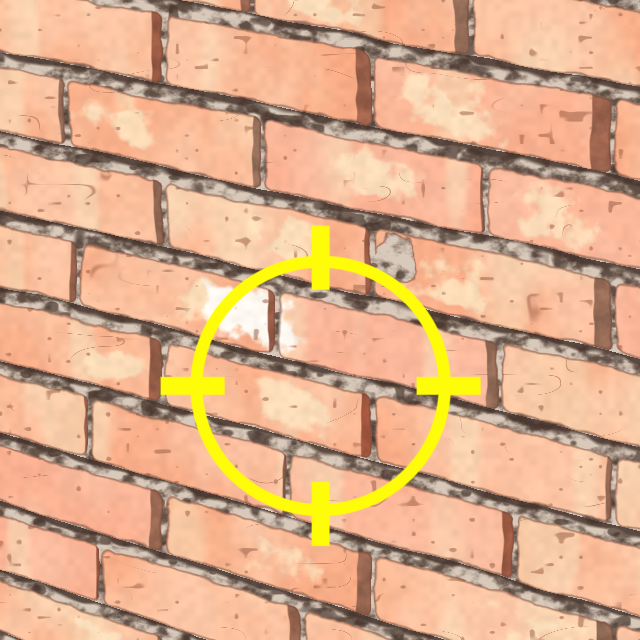
A WebGL 2 fragment shader for this texture:

```glsl
#version 300 es
precision highp float;
// Worn brick wall seen at a slant, with a yellow aiming ring in front.
uniform vec2 u_resolution;
out vec4 outColor;

#define MORTAR 0.18                  // share of a course filled by mortar
#define ROUGHNESS 0.008              // raggedness of the brick edges
#define CORNER 0.012                 // corner radius of a brick
#define WEAR 0.42                    // share of bricks with cream patches
#define RING_CENTER vec2(0.501, 0.603)
#define RING_RADIUS 0.194
#define RING_WIDTH 0.019
#define TICK_WIDTH 0.028
#define YELLOW vec3(1.0, 0.99, 0.04)
#define CLAY vec3(0.97, 0.67, 0.52)
#define PALE_CLAY vec3(0.99, 0.78, 0.65)
#define CREAM vec3(0.97, 0.87, 0.73)

float hash(vec2 p) {
  vec3 q = fract(vec3(p.xyx) * 0.1031);
  q += dot(q, q.yzx + 33.33);
  return fract((q.x + q.y) * q.z);
}

float noise(vec2 p) {
  vec2 i = floor(p), f = fract(p);
  f = f * f * (3.0 - 2.0 * f);
  return mix(mix(hash(i), hash(i + vec2(1, 0)), f.x),
             mix(hash(i + vec2(0, 1)), hash(i + vec2(1, 1)), f.x), f.y);
}

float fbm(vec2 p) {
  float sum = 0.0, amp = 0.53;
  for (int i = 0; i < 4; i++) {
    sum += amp * noise(p);
    p = mat2(1.6, 1.2, -1.2, 1.6) * p + 7.3;
    amp *= 0.5;
  }
  return sum;
}

float box(vec2 p, vec2 halfSize) {
  vec2 d = abs(p) - halfSize;
  return length(max(d, 0.0)) + min(max(d.x, d.y), 0.0);
}

// Course coordinate: courses slope down and widen to the right.
float courseAt(vec2 p) {
  float start = 0.091 + 0.202 * p.x;
  float rise = 0.1276 + 0.0143 * p.x;
  float bend = -0.00176 + 0.00072 * p.x;
  float y = p.y - start;
  return 2.0 * y / (rise + sqrt(rise * rise + 4.0 * bend * y)) + 2.0;
}

vec3 mortarColor(vec2 p, float across) {
  float grain = fbm(p * vec2(55, 75));
  vec3 col = mix(vec3(0.38, 0.31, 0.27), vec3(0.85, 0.79, 0.73), smoothstep(0.22, 0.66, grain));
  float shade = smoothstep(0.085, 0.025, across + 0.10 * (noise(p * 32.0) - 0.5));
  shade = max(shade, 0.8 * smoothstep(0.66, 0.82, noise(p * vec2(48, 65) + 9.0)));
  return mix(col, vec3(0.27, 0.20, 0.17), 0.85 * shade);
}

vec3 faceColor(vec2 p, vec2 cell, vec2 id) {
  float seed = hash(id + 3.7);
  vec3 col = mix(CLAY, PALE_CLAY, smoothstep(0.2, 0.75, fbm(p * vec2(9, 6) + seed * 40.0)));
  col = mix(col, vec3(0.98, 0.69, 0.60), 0.5 * smoothstep(0.65, 1.0, hash(id + 8.1)));
  // Soft upright bands and cream patches with ragged edges
  float band = noise(vec2(cell.x * 6.0, cell.y * 0.6) + seed * 57.0);
  col = mix(col, CREAM, 0.55 * smoothstep(0.58, 0.82, band));
  vec2 spot = vec2(0.2 + 0.6 * hash(id + 1.3), 0.6);
  float patchShape = box(cell - spot, vec2(0.09, 0.22)) + 0.5 * (fbm(p * 28.0) - 0.5);
  float worn = step(1.0 - WEAR, hash(id + 5.9));
  col = mix(col, CREAM + 0.02, 0.85 * worn * smoothstep(0.06, -0.06, patchShape));
  // Large whitewash splash
  vec2 s = p - vec2(0.39, 0.493);
  s.y -= 0.25 * s.x;
  float splash = box(s, vec2(0.068, 0.032)) + 0.07 * (fbm(p * 30.0) - 0.5);
  col = mix(col, vec3(1.0, 0.98, 0.95), smoothstep(0.012, -0.006, splash));
  // Fine grain, pits and hairline scratches
  col *= 0.97 + 0.06 * noise(p * 90.0);
  float pits = smoothstep(0.87, 0.96, noise(p * vec2(65, 85) + 4.0));
  float scratch = smoothstep(0.012, 0.0, abs(noise(p * vec2(12, 30)) - 0.5));
  scratch *= smoothstep(0.62, 0.78, noise(p * 17.0 + 20.0));
  return mix(col, vec3(0.62, 0.38, 0.28), 0.55 * max(pits, scratch));
}

vec3 wall(vec2 p, float px) {
  vec2 w = p + 0.006 * (vec2(noise(p * 13.0), noise(p * 13.0 + 31.0)) - 0.5);
  float course = courseAt(w) + 0.5 * MORTAR;
  float row = floor(course);
  // Alternate courses are offset by about half a brick
  float offset = mod(row, 2.0) < 0.5 ? 0.30 + 0.03 * row : 0.87;
  float along = w.x * (3.56 - 0.585 * w.x) - offset;
  vec2 id = vec2(floor(along), row);
  vec2 cell = vec2(fract(along), fract(course));
  vec2 size = vec2(1.0 / (3.56 - 1.17 * w.x), 0.122 + 0.02 * w.x - 0.003 * row);

  vec2 low = vec2(0.005, MORTAR * size.y);
  vec2 halfSize = 0.5 * (size - low);
  float edge = box(cell * size - low - halfSize, halfSize - CORNER) - CORNER;
  edge += ROUGHNESS * (fbm(p * 38.0) - 0.42);
  // Broken corner filled with mortar
  edge = max(edge, 0.032 - length((p - vec2(0.617, 0.402)) * vec2(1.0, 0.8)) + 0.03 * (fbm(p * 35.0) - 0.5));

  // Shaded end of each brick, of varying depth
  float depth = mix(0.005, 0.027, hash(id + 2.2)) * (0.7 + 0.5 * p.x);
  float side = (cell.x - 1.0) * size.x + depth + 0.004 * (noise(p * 45.0) - 0.5);
  vec3 sideCol = mix(vec3(0.60, 0.32, 0.23), vec3(0.58, 0.44, 0.36), hash(id + 6.4));
  sideCol *= 0.8 + 0.4 * fbm(p * 50.0);
  vec3 brick = mix(faceColor(p, cell, id), sideCol, smoothstep(-px, px, side));
  brick = mix(brick, vec3(0.45, 0.27, 0.21), 0.65 * smoothstep(-0.0045, 0.0, edge));
  return mix(brick, mortarColor(p, cell.y), smoothstep(-px, px, edge));
}

void main() {
  vec2 p = gl_FragCoord.xy / u_resolution;
  p.y = 1.0 - p.y;
  float px = 1.0 / min(u_resolution.x, u_resolution.y);
  vec3 col = wall(p, px);
  // Ring with four ticks, folded onto one axis
  vec2 r = abs(p - RING_CENTER);
  float mark = abs(length(r) - RING_RADIUS) - 0.5 * RING_WIDTH;
  vec2 tick = vec2(max(r.x, r.y) - 0.2, min(r.x, r.y));
  mark = min(mark, box(tick, vec2(0.05, 0.5 * TICK_WIDTH)));
  outColor = vec4(mix(col, YELLOW, smoothstep(px, -px, mark)), 1.0);
}
```
